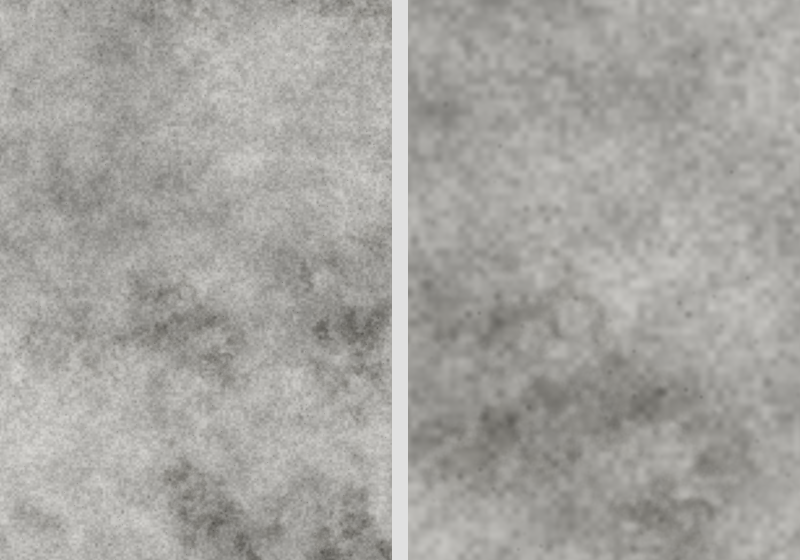
Left: the whole. Right: its middle third, enlarged.
Give the GLSL for this texture, as a Shadertoy shader.

```glsl
// Weathered grey concrete: soft clouds, ragged dark stains, fine sandy grain and faint creases.

// Tones
const vec3  BASE_COLOR     = vec3(0.672, 0.667, 0.652);
const vec3  STAIN_TINT     = vec3(1.00, 0.995, 0.985);
const float CLOUD_CONTRAST = 0.27;
const float MOTTLE_CONTRAST = 0.17;
const float GRAIN_CONTRAST = 0.105;
const float STAIN_DEPTH    = 0.125;
const float PIT_DEPTH      = 0.06;
const float CREASE_DEPTH   = 0.045;

// Feature counts per canvas height
const float CLOUD_SCALE  = 4.5;
const float STAIN_SCALE  = 5.0;
const float CRUMB_SCALE  = 42.0;
const float MOTTLE_SCALE = 28.0;
const float GRAIN_SCALE  = 215.0;
const float PIT_SCALE    = 85.0;
const int   CREASE_COUNT = 6;

float hash(vec2 p) {
    vec3 q = fract(vec3(p.xyx) * 0.1031);
    q += dot(q, q.yzx + 33.33);
    return fract((q.x + q.y) * q.z);
}

vec2 hash2(vec2 p) {
    return vec2(hash(p), hash(p + 57.3));
}

float valueNoise(vec2 p) {
    vec2 cell = floor(p);
    vec2 f = fract(p);
    f = f * f * (3.0 - 2.0 * f);
    float low  = mix(hash(cell), hash(cell + vec2(1, 0)), f.x);
    float high = mix(hash(cell + vec2(0, 1)), hash(cell + vec2(1, 1)), f.x);
    return mix(low, high, f.y);
}

// Layered noise, each octave turned to hide the lattice
float fbm(vec2 p) {
    const mat2 TURN = mat2(0.8, 0.6, -0.6, 0.8);
    float sum = 0.0;
    float weight = 0.5;
    for (int i = 0; i < 5; i++) {
        sum += weight * valueNoise(p);
        p = TURN * p * 2.03 + 17.0;
        weight *= 0.52;
    }
    return sum;
}

// Small round pits, present in only some cells
float pits(vec2 p) {
    vec2 cell = floor(p);
    float depth = 0.0;
    for (int y = -1; y <= 1; y++)
    for (int x = -1; x <= 1; x++) {
        vec2 id = cell + vec2(x, y);
        float size = mix(0.15, 0.5, hash(id + 9.1));
        float present = step(0.72, hash(id + 31.7));
        float d = length(p - id - hash2(id));
        depth = max(depth, present * (1.0 - smoothstep(0.0, size, d)));
    }
    return depth;
}

// Short bent ridges, lit on one side and shaded on the other
float creases(vec2 p, float aspect) {
    float relief = 0.0;
    for (int i = 0; i < CREASE_COUNT; i++) {
        vec2 seed = vec2(float(i) * 7.3 + 2.0, 4.7);
        vec2 d = p - hash2(seed) * vec2(aspect, 1.0);
        float slant = mix(-0.9, 0.1, hash(seed + 3.0));
        float c = cos(slant), s = sin(slant);
        d = vec2(c * d.x + s * d.y, c * d.y - s * d.x);
        d.x += 0.006 * sin(d.y * 70.0 + float(i));
        float across = d.x / 0.0028;
        float along = d.y / 0.028;
        relief += across * exp(-across * across - along * along);
    }
    return relief;
}

void mainImage(out vec4 fragColor, in vec2 fragCoord) {
    vec2 p = fragCoord / iResolution.y;
    float aspect = iResolution.x / iResolution.y;

    // Broad clouds and medium mottling
    vec2 warp = vec2(fbm(p * 7.0 + 3.0), fbm(p * 7.0 + 41.0)) - 0.5;
    float cloud = fbm(p * CLOUD_SCALE + warp * 0.6 + 11.0) - 0.5;
    float mottle = fbm(p * MOTTLE_SCALE + 23.0) - 0.5;

    // Stains stretched along the falling diagonal, broken into crumbs
    vec2 slanted = vec2((p.x - p.y) * 0.6, (p.x + p.y) * 0.85) * STAIN_SCALE;
    float stain = smoothstep(0.52, 0.74, fbm(slanted + warp * 1.1 + 63.0));
    float crumbs = smoothstep(0.40, 0.66, fbm(p * CRUMB_SCALE + 5.0));
    float dirt = stain * (0.4 + 0.9 * crumbs);

    // Sandy grain at two sizes
    float grain = valueNoise(p * GRAIN_SCALE) - 0.5;
    grain += 0.6 * (valueNoise(p.yx * GRAIN_SCALE * 0.55 + 19.0) - 0.5);

    float shade = CLOUD_CONTRAST * cloud + MOTTLE_CONTRAST * mottle;
    shade += GRAIN_CONTRAST * grain;
    shade -= STAIN_DEPTH * dirt;
    shade -= PIT_DEPTH * pits(p * PIT_SCALE) * (0.4 + crumbs);
    shade += CREASE_DEPTH * creases(p, aspect);

    vec3 color = (BASE_COLOR + shade) * mix(vec3(1.0), STAIN_TINT, dirt);
    fragColor = vec4(clamp(color, 0.0, 1.0), 1.0);
}
```
